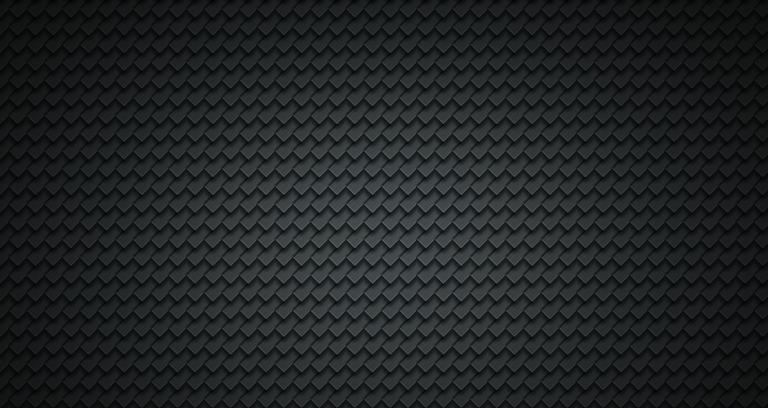
A Shadertoy shader for this pattern:

```glsl
#define ROWS 23.0
#define RIM_WIDTH 0.09
#define SEAM_WIDTH 0.08
#define SHADOW_REACH 0.62
#define SHADOW_FLOOR 0.36
#define GROOVES 3.0
#define TILE_COLOR vec3(0.268, 0.292, 0.299)
#define RIM_COLOR vec3(0.080, 0.092, 0.092)
#define LIGHT_CENTER vec2(0.5, 0.43)
#define LIGHT_SPREAD vec2(0.39, 0.53)
#define AMBIENT 0.19
#define SAMPLES 3

const float TAU = 6.2831853;

// Tile coordinates: x across the short side (0..1), y along the long side (0..2)
vec2 tileCoords(vec2 p) {
    float diagonal = p.x - p.y;
    float strip = ceil(diagonal);
    return vec2(diagonal - strip + 1.0, mod(p.x + p.y - strip, 2.0));
}

// Soft band that fades from 1 at the edge to 0 past its width
float band(float dist, float width, float blur) {
    return 1.0 - smoothstep(width - blur, width + blur, dist);
}

vec3 scales(vec2 p, float blur) {
    vec2 t = tileCoords(p);
    float upper = max(t.y - 1.0, 0.0);
    float lower = max(1.0 - t.y, 0.0);

    // Distances to the covering row, the exposed rim and the side seams
    float cover = min(2.0 - t.y, length(vec2(t.x, lower)));
    float rim = min(t.y, length(vec2(1.0 - t.x, upper)));
    float seam = min(length(vec2(t.x, upper)), length(vec2(1.0 - t.x, lower)));

    // Cast shadow, fine lengthwise grooves and dark joints
    float shade = mix(SHADOW_FLOOR, 1.0, smoothstep(0.0, SHADOW_REACH, cover));
    shade *= 1.0 + 0.03 * sin(TAU * GROOVES * t.x);
    shade *= 1.0 - 0.5 * band(seam, SEAM_WIDTH, blur);

    return TILE_COLOR * shade + RIM_COLOR * band(rim, RIM_WIDTH, blur);
}

// Broad pool of light over a dim surround
float spotlight(vec2 uv) {
    vec2 q = (uv - LIGHT_CENTER) / LIGHT_SPREAD;
    return mix(AMBIENT, 1.0, exp(-dot(q, q)));
}

void mainImage(out vec4 fragColor, in vec2 fragCoord) {
    float pixel = ROWS / iResolution.y;
    vec3 color = vec3(0.0);

    // Supersample the tile boundaries
    for (int j = 0; j < SAMPLES; j++)
    for (int i = 0; i < SAMPLES; i++) {
        vec2 offset = (vec2(i, j) + 0.5) / float(SAMPLES) - 0.5;
        color += scales((fragCoord + offset) * pixel, 0.3 * pixel);
    }
    color /= float(SAMPLES * SAMPLES);

    fragColor = vec4(color * spotlight(fragCoord / iResolution.xy), 1.0);
}
```
